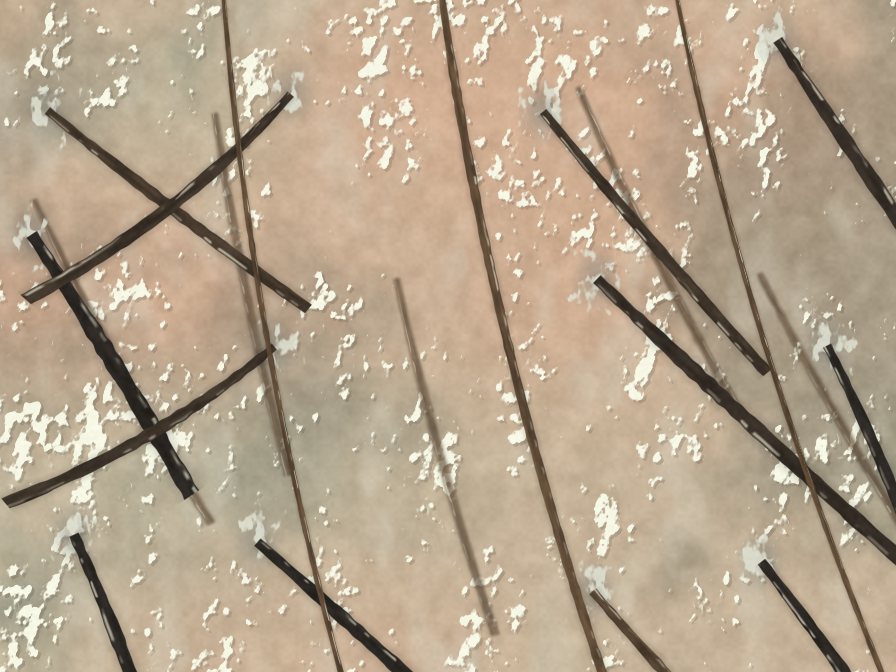
This texture is drawn by a Shadertoy shader. Its source:

```glsl
// Magnified skin: mottled beige ground with clustered wet glints, crossed by dark hairs.
// Skin and glints are layered value noise; each hair is a bent band around a parabola,
// rooted in a jittered grid, with a broken highlight and a pale flake at its root.
#define SKIN_WARM vec3(0.785, 0.695, 0.590)
#define SKIN_GREY vec3(0.655, 0.605, 0.520)
#define GLINT_COLOR vec3(0.97, 0.97, 0.90)
#define HAIR_BLACK vec3(0.150, 0.135, 0.120)
#define HAIR_BROWN vec3(0.340, 0.265, 0.190)
#define GLINT_LEVEL 0.715
#define GLINT_SCALE 88.0
#define HAIR_WIDTH 0.0112
#define SEED 7.0

float hash(vec2 p) {
    vec3 q = fract(p.xyx * 0.1031 + 0.017 * SEED);
    q += dot(q, q.yzx + 33.33);
    return fract((q.x + q.y) * q.z);
}

float noise(vec2 p) {
    vec2 cell = floor(p), f = fract(p);
    f = f * f * (3.0 - 2.0 * f);
    float low = mix(hash(cell), hash(cell + vec2(1, 0)), f.x);
    float high = mix(hash(cell + vec2(0, 1)), hash(cell + vec2(1, 1)), f.x);
    return mix(low, high, f.y);
}

float fbm(vec2 p) {
    float sum = 0.0, weight = 0.57;
    for (int i = 0; i < 3; i++) {
        sum += weight * noise(p);
        p = mat2(1.6, 1.2, -1.2, 1.6) * p + 17.3;
        weight *= 0.5;
    }
    return sum;
}

// Small bright specks gathered in steep, slanted streaks
float glints(vec2 p) {
    vec2 slanted = vec2(p.x - 0.25 * p.y, p.y);
    float speck = fbm(slanted * GLINT_SCALE * vec2(1.0, 0.75));
    float cluster = fbm(slanted * vec2(19.0, 9.0) + 40.0) - 0.5;
    float region = fbm(p * 3.0 + 80.0) - 0.5;
    return smoothstep(0.0, 0.13, speck + 0.85 * cluster + 0.4 * region - GLINT_LEVEL);
}

vec3 skin(vec2 p) {
    float mottle = fbm(p * 2.6 + 5.0) + 0.35 * (fbm(p * 11.0) - 0.5);
    vec3 color = mix(SKIN_GREY, SKIN_WARM, smoothstep(0.28, 0.62, mottle));
    color += vec3(0.035, -0.015, -0.02) * (2.0 * noise(p * 3.5 + 60.0) - 1.0);
    color += 0.10 * (fbm(p * 42.0 + 9.0) - 0.5);
    float haze = smoothstep(0.52, 0.80, fbm(p * vec2(16.0, 9.0) + 30.0));
    color = mix(color, vec3(0.84, 0.82, 0.75), 0.35 * haze);
    color *= 1.0 - 0.13 * glints(p + vec2(-0.004, 0.004));
    return mix(color, GLINT_COLOR, glints(p));
}

// Paints one hair; soft is its blur, opacity its strength
void paintHair(inout vec3 color, vec2 p, vec2 root, float angle, float len,
               float bend, float halfWidth, float soft, vec3 tint, float opacity) {
    vec2 along = vec2(cos(angle), sin(angle));
    vec2 d = p - root;
    float x = dot(d, along);
    float y = dot(d, vec2(-along.y, along.x)) - bend * x * x;
    y /= sqrt(1.0 + 4.0 * bend * bend * x * x);
    float id = hash(root * 91.0);
    float w = halfWidth * mix(0.7, 1.0, smoothstep(0.0, 0.2, x));
    w *= 0.9 + 0.25 * noise(vec2(x * 70.0, id * 50.0));

    float ends = smoothstep(-soft, soft, x) * smoothstep(-soft, soft, len - x);
    float body = smoothstep(soft, -soft, abs(y) - w) * ends;
    float side = y / w;
    vec3 shade = tint * (0.8 + 0.45 * noise(vec2(x * 35.0, side * 1.5 + id * 30.0)));

    // Broken wet highlight close to one edge
    float streak = smoothstep(0.42, 0.0, abs(side - mix(-0.6, 0.6, step(0.5, id))));
    streak *= smoothstep(0.42, 0.75, noise(vec2(x * 75.0, id * 80.0 + side)));
    streak *= 0.45 + 0.55 * smoothstep(0.35, 0.65, noise(vec2(x * 9.0, id * 40.0)));
    shade = mix(shade, vec3(0.80, 0.78, 0.70), 0.8 * streak);

    float shadow = smoothstep(2.4 * w, 0.6 * w, abs(y)) * ends;
    color *= 1.0 - 0.13 * shadow * opacity;
    color = mix(color, shade, body * opacity);
}

// Blue-grey pore with a ragged pale flake
void paintRoot(inout vec3 color, vec2 p, vec2 root) {
    float r = length((p - root) * vec2(1.0, 0.75));
    color = mix(color, vec3(0.50, 0.50, 0.47), 0.5 * smoothstep(0.045, 0.0, r));
    float flake = fbm(p * vec2(75.0, 45.0) + 12.0) - 9.0 * r;
    color = mix(color, vec3(0.88, 0.89, 0.83), 0.85 * smoothstep(0.34, 0.50, flake));
}

void mainImage(out vec4 fragColor, in vec2 fragCoord) {
    vec2 p = fragCoord / iResolution.y;
    float edge = max(0.0012, 0.75 / iResolution.y);
    vec3 color = skin(p);

    // Faint brown hairs lying out of focus
    for (int i = 0; i < 5; i++) {
        float k = float(i);
        vec2 root = vec2(0.05 + 0.27 * k, 0.55 + 0.5 * hash(vec2(k, 3.0)));
        float angle = mix(-2.1, -0.7, hash(vec2(k, 5.0)));
        paintHair(color, p, root, angle, 0.55, 0.1, 0.006, 0.004, HAIR_BROWN, 0.6);
    }

    // Thick hairs: most lean down to the right, some sweep to the left
    for (int i = 0; i < 12; i++) {
        vec2 cell = vec2(i % 4, i / 4);
        vec2 jitter = vec2(hash(cell + 11.0), hash(cell + 23.0));
        vec2 root = (cell + 0.2 + 0.6 * jitter) * 0.36 + vec2(-0.05, 0.04);
        float vary = hash(cell + 37.0), tone = hash(cell + 51.0);
        bool leftward = i % 4 == 1 && i > 3;
        float angle = leftward ? mix(-2.1, -2.6, vary) : mix(-1.15, -0.68, vary);
        float bend = leftward ? -0.38 : 0.3 * (tone - 0.6);
        float w = HAIR_WIDTH * mix(0.75, 1.15, jitter.y);
        vec3 tint = mix(HAIR_BLACK, HAIR_BROWN, 0.75 * smoothstep(0.55, 1.0, tone));
        paintRoot(color, p, root);
        paintHair(color, p, root, angle, mix(0.42, 0.72, jitter.x), bend, w, edge, tint, 0.97);
    }

    // Long, nearly upright hairs crossing on top
    for (int i = 0; i < 3; i++) {
        float k = float(i);
        vec2 root = vec2(0.30 + 0.33 * k + 0.06 * hash(vec2(k, 71.0)), 1.06);
        float w = mix(0.0035, 0.0085, fract(k * 0.5 + 0.1));
        paintHair(color, p, root, -1.5 + 0.06 * k, 1.3, 0.09, w, edge, HAIR_BROWN, 0.95);
    }

    color += 0.025 * (noise(p * 190.0) - 0.5);
    fragColor = vec4(clamp(color, 0.0, 1.0), 1.0);
}
```
